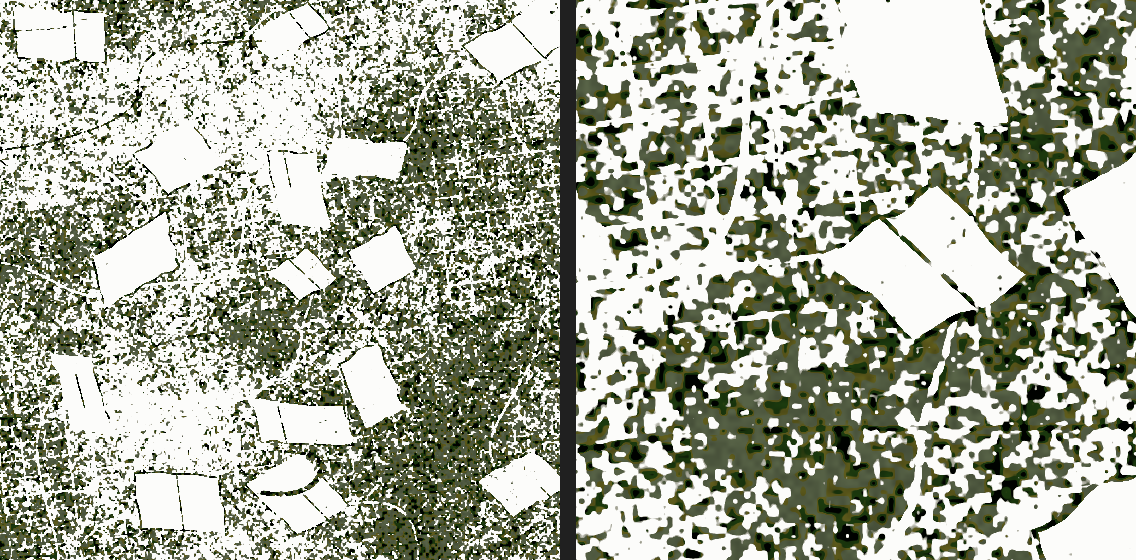
Left, the full canvas; right, a detail of the centre.
A WebGL 1 fragment shader for this texture:

```glsl
precision highp float;
uniform vec2 u_resolution;

const vec3 WHITE = vec3(0.99, 0.99, 0.98);
const vec3 PALE_GREY = vec3(0.67, 0.67, 0.62);
const vec3 SAGE = vec3(0.31, 0.35, 0.25);
const vec3 OLIVE = vec3(0.34, 0.33, 0.10);
const vec3 FOREST = vec3(0.10, 0.21, 0.05);
const vec3 SHADOW = vec3(0.00, 0.01, 0.00);

float hash(vec2 p) {
  vec3 q = fract(p.xyx * 0.1031);
  q += dot(q, q.yzx + 33.33);
  return fract((q.x + q.y) * q.z);
}

float noise(vec2 p) {
  vec2 i = floor(p);
  vec2 f = fract(p);
  f = f * f * (3.0 - 2.0 * f);
  return mix(mix(hash(i), hash(i + vec2(1.0, 0.0)), f.x),
             mix(hash(i + vec2(0.0, 1.0)), hash(i + 1.0), f.x), f.y);
}

float fbm(vec2 p) {
  float sum = 0.0;
  float weight = 0.53;
  for (int i = 0; i < 4; i++) {
    sum += weight * noise(p);
    p = p * 2.1 + 17.3;
    weight *= 0.5;
  }
  return sum;
}

vec2 rotate(vec2 p, float angle) {
  float c = cos(angle);
  float s = sin(angle);
  return vec2(c * p.x + s * p.y, c * p.y - s * p.x);
}

float stroke(float d, float halfWidth) {
  return 1.0 - smoothstep(halfWidth * 0.6, halfWidth * 1.4, abs(d));
}

float boxDistance(vec2 p, vec2 halfSize) {
  vec2 d = abs(p) - halfSize;
  return length(max(d, 0.0)) + min(max(d.x, d.y), 0.0);
}

// Line along a noise contour, with width in canvas units
float contour(vec2 p, vec2 scale, float halfWidth) {
  float e = 0.002;
  float v = noise(p * scale);
  vec2 slope = vec2(noise((p + vec2(e, 0.0)) * scale),
                    noise((p + vec2(0.0, e)) * scale)) - v;
  return stroke((v - 0.5) / max(length(slope) / e, 1.5), halfWidth);
}

// Scattered skewed fields: x = open ground, y = hedges
vec2 fields(vec2 p, float scale) {
  vec2 cell = floor(p * scale);
  float wobble = (noise(p * 45.0) - 0.5) * 0.008;
  vec2 result = vec2(0.0);
  for (int j = -1; j <= 1; j++) {
    for (int i = -1; i <= 1; i++) {
      vec2 id = cell + vec2(float(i), float(j));
      float pick = hash(id + 71.0);
      vec2 jitter = vec2(hash(id + 3.0), hash(id + 29.0));
      vec2 size = mix(vec2(0.17, 0.13), vec2(0.47, 0.35),
                      vec2(hash(id + 47.0), hash(id + 59.0))) / scale;
      vec2 q = p - (id + 0.2 + 0.6 * jitter) / scale;
      q = rotate(q, pick < 0.3 ? 0.52 : -0.06);
      q.x += q.y * (jitter.x - 0.4) * 0.7;
      float d = boxDistance(q, size) + wobble;
      float present = step(pick, 0.62);
      float inside = 1.0 - smoothstep(-0.001, 0.001, d);
      float divider = stroke(q.x - size.x * (jitter.y - 0.5), 0.0015)
                    * inside * step(0.45, jitter.x);
      result = max(result, present * vec2(inside, max(stroke(d, 0.0016), divider)));
    }
  }
  return result;
}

// Vegetation colours from deep shade to dry grass
vec3 vegetation(float tone) {
  vec3 c = mix(SHADOW, FOREST, smoothstep(0.17, 0.23, tone));
  c = mix(c, OLIVE, smoothstep(0.34, 0.40, tone));
  return mix(c, SAGE, smoothstep(0.49, 0.55, tone));
}

void main() {
  vec2 p = gl_FragCoord.xy / u_resolution;

  // Leafy grain over regional density
  float grain = 0.55 * noise(p * 285.0) + 0.45 * noise(p * 140.0 + 40.0);
  float region = (fbm(p * 4.0 + 5.0) - 0.5) * 0.85;
  float cluster = (noise(p * 38.0) - 0.5) * 0.2;
  float depth = grain + region + cluster - 0.475;

  // Winding roads and patches of straight streets
  float road = contour(p + 2.0, vec2(6.0, 5.0), 0.0022);
  vec2 town = rotate(p, 0.12) * vec2(24.0, 32.0);
  vec2 block = abs(fract(town) - 0.5);
  float street = max(stroke(block.x, 0.045), stroke(block.y, 0.055));
  street *= smoothstep(0.45, 0.6, noise(p * 6.0 + 11.0));
  depth -= max(road * 0.35, street * 0.2);

  // Bare fields, broken hedges and long tree lines
  vec2 land = fields(p, 5.0);
  depth -= land.x * 0.5;
  float treeLine = contour(p + 7.0, vec2(1.6, 6.0), 0.0017)
                 * smoothstep(0.5, 0.6, noise(p * 7.0 + 23.0));
  float hedge = max(land.y * smoothstep(0.38, 0.5, noise(p * 13.0)), treeLine);
  depth = mix(depth, max(depth, grain - 0.28), hedge);

  // Pale fringes around darker vegetation
  float tone = noise(p * 190.0 + 80.0) + (noise(p * 16.0 + 9.0) - 0.5) * 0.18;
  vec3 color = vegetation(tone - hedge * 0.2);
  color *= 0.88 + 0.24 * noise(p * 256.0 + 60.0);
  color = mix(PALE_GREY, color, smoothstep(0.035, 0.065, depth));
  color = mix(WHITE, color, smoothstep(0.0, 0.03, depth));
  gl_FragColor = vec4(color, 1.0);
}
```
